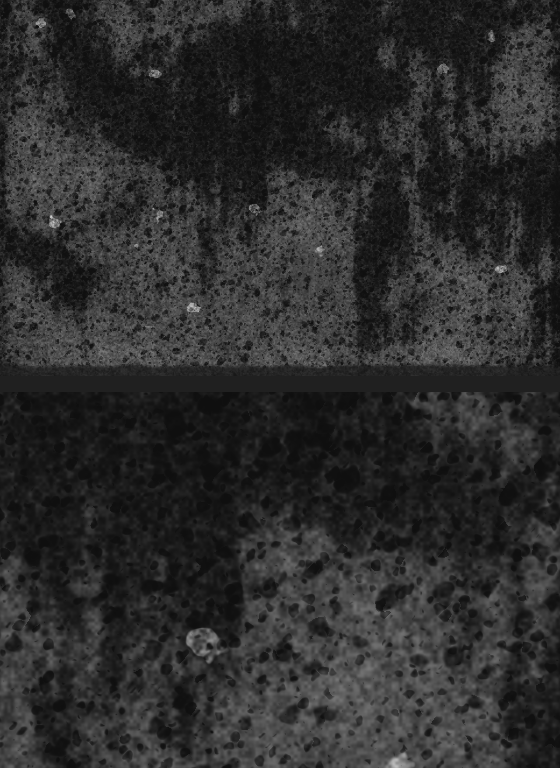
Top: the whole. Bottom: its middle third, enlarged.
Reproduce this texture procedurally as a Shadertoy shader.

```glsl
const float BLACK_TONE = 0.058;    // darkest stain
const float TONE_GAIN = 0.13;      // brightness per unit of wear
const float TONE_KNEE = 0.5;       // softness of the roll-off into black
const float TONE_SHIFT = 0.85;
const float PATCH_SCALE = 5.0;     // largest patches per canvas height
const float PATCH_GAIN = 0.7;      // roughness of the patch outlines
const float PATCH_STRENGTH = 1.9;
const float EDGE_CONTRAST = 1.0;
const float GRAIN_SCALE = 170.0;
const float SPOT_SCALE = 38.0;
const float SPOT_DEPTH = 1.3;
const float FLAKE_SCALE = 8.0;
const float FLAKE_SHARE = 0.09;
const float SCRATCH_LEAN = 0.28;   // radians from the vertical

float hash(vec2 p) {
    vec3 q = fract(p.xyx * 0.1031);
    q += dot(q, q.yzx + 33.33);
    return fract((q.x + q.y) * q.z);
}

// Smooth noise, centred on zero
float noise(vec2 p) {
    vec2 i = floor(p), f = fract(p);
    f = f * f * (3.0 - 2.0 * f);
    float low = mix(hash(i), hash(i + vec2(1, 0)), f.x);
    float high = mix(hash(i + vec2(0, 1)), hash(i + vec2(1, 1)), f.x);
    return mix(low, high, f.y) - 0.5;
}

mat2 turn(float a) {
    return mat2(cos(a), sin(a), -sin(a), cos(a));
}

float rough(vec2 p) {
    float sum = 0.0, amp = 1.0;
    for (int i = 0; i < 6; i++) {
        sum += amp * noise(p);
        p = turn(0.6) * p * 2.03 + 17.3;
        amp *= PATCH_GAIN;
    }
    return sum;
}

// Cellular noise: distance to the nearest point and its random id
vec2 cell(vec2 p) {
    vec2 base = floor(p), best = vec2(9.0, 0.0);
    for (int y = -1; y <= 1; y++)
    for (int x = -1; x <= 1; x++) {
        vec2 c = base + vec2(x, y);
        vec2 point = c + vec2(hash(c + 11.7), hash(c + 53.1));
        float d = length(p - point);
        if (d < best.x) best = vec2(d, hash(c + 91.9));
    }
    return best;
}

float blob(vec2 uv, vec2 centre, vec2 size) {
    vec2 d = (uv - centre) / size;
    return exp(-dot(d, d));
}

// Broad light and dark zones of the plate
float layout_(vec2 uv) {
    float wear = 0.08 + 0.45 * smoothstep(0.55, 0.05, uv.y);
    wear -= 1.35 * blob(uv, vec2(0.57, 0.82), vec2(0.27, 0.34));
    wear -= 0.7 * blob(uv, vec2(0.25, 0.56), vec2(0.08, 0.17));
    wear -= 0.8 * blob(uv, vec2(0.42, 0.48), vec2(0.09, 0.16));
    wear -= 0.6 * blob(uv, vec2(0.05, 0.35), vec2(0.05, 0.30));
    wear -= 0.8 * blob(uv, vec2(0.97, 0.25), vec2(0.04, 0.25));
    wear += 0.7 * blob(uv, vec2(0.12, 0.68), vec2(0.08, 0.20));
    wear += 0.5 * blob(uv, vec2(0.27, 0.95), vec2(0.09, 0.13));
    wear += 0.6 * blob(uv, vec2(0.92, 0.62), vec2(0.06, 0.35));
    wear += 0.5 * blob(uv, vec2(0.56, 0.42), vec2(0.07, 0.14));
    return wear + 0.6 * blob(uv, vec2(0.4, 0.055), vec2(0.5, 0.028));
}

void mainImage(out vec4 fragColor, in vec2 fragCoord) {
    vec2 uv = fragCoord / iResolution.xy;
    vec2 p = fragCoord / iResolution.y;

    // Ragged patches with vertical drips
    vec2 warp = 0.02 * vec2(noise(p * 9.0), noise(p * 9.0 + 40.0));
    float drips = noise(p * vec2(110.0, 7.0)) + noise(p * vec2(45.0, 4.0) + 8.0);
    drips *= 0.6 + noise(p * 4.0 + 31.0);
    float field = layout_(uv + 2.0 * warp) + 0.8 * drips;
    field += PATCH_STRENGTH * rough((p + warp) * PATCH_SCALE * vec2(1.0, 0.8));

    // Scraped area with leaning scratches
    vec2 q = turn(SCRATCH_LEAN) * p;
    float scratches = noise(q * vec2(75.0, 6.0)) + 0.6 * noise(q * vec2(160.0, 9.0));
    float scraped = blob(uv, vec2(0.5, 0.24), vec2(0.11, 0.12));
    scraped *= smoothstep(-0.2, 0.15, noise(p * 11.0 + 5.0));
    field = mix(field, 0.5 + 1.6 * scratches, 0.75 * scraped);

    // Hard patch edges and fine grain
    float grain = 1.2 * noise(p * GRAIN_SCALE) + noise(p * GRAIN_SCALE * 1.9);
    float wear = 0.5 * field + EDGE_CONTRAST * (smoothstep(-0.35, 0.45, field) - 0.5);
    wear += grain * (1.0 - 0.5 * scraped);

    // Round dark specks in two sizes
    for (int i = 0; i < 2; i++) {
        float scale = SPOT_SCALE * float(1 + i);
        vec2 spot = cell((p + 0.3 * warp) * scale + 0.35 * noise(p * scale * 2.5));
        wear -= SPOT_DEPTH * smoothstep(0.09, -0.09, spot.x - 0.4 * spot.y * spot.y);
    }

    // Sparse bright flakes and short level scuffs
    vec2 flake = cell(p * FLAKE_SCALE);
    float ragged = flake.x + 0.16 * noise(p * 45.0) + 0.12 * noise(p * 110.0);
    float chip = smoothstep(0.02, -0.02, ragged - 0.09) * step(flake.y, FLAKE_SHARE);
    float scuff = smoothstep(0.28, 0.42, noise(p * vec2(22.0, 130.0)));
    scuff *= smoothstep(0.32, 0.05, uv.y) * smoothstep(0.05, 0.3, noise(p * 8.0 + 60.0));
    wear += (2.2 + grain) * max(chip, 0.7 * scuff);

    // Dull rims on the sides and below
    float side = min(uv.x, 1.0 - uv.x) + 0.01 * noise(p * vec2(30.0, 5.0));
    wear -= 0.9 * smoothstep(0.018, 0.006, side);
    float sill = smoothstep(0.034, 0.02, uv.y + 0.01 * noise(p * 14.0));
    wear = mix(wear, -0.5 + 0.4 * grain, 0.85 * sill);

    float tone = TONE_KNEE * log(1.0 + exp((wear + TONE_SHIFT) / TONE_KNEE));
    fragColor = vec4(vec3(BLACK_TONE + TONE_GAIN * tone), 1.0);
}
```
